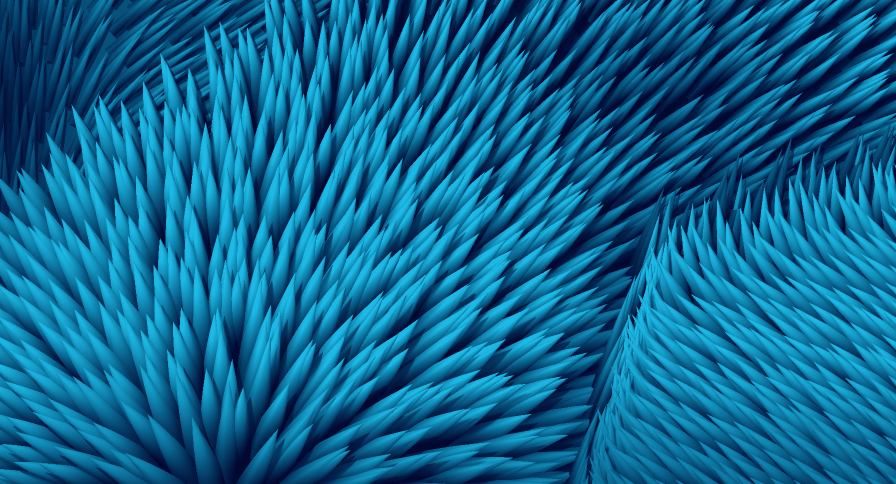
Write a Shadertoy shader that draws this background.

```glsl
// Mounds of overlapping glossy blue spikes, split by dark valleys.

const float CELL = 0.04;
const vec2 LIGHT = vec2(-0.6, 0.8);

vec2 hash22(vec2 p) {
    vec3 q = fract(p.xyx * vec3(0.1031, 0.1030, 0.0973));
    q += dot(q, q.yzx + 33.33);
    return fract((q.xx + q.yz) * q.zy);
}

// Positive inside the right mound
float rightMound(vec2 p) {
    return min(p.x - 1.18 - 0.27 * p.y, 0.43 + 0.31 * (p.x - 1.3) - p.y);
}

// Positive on the hazy slope at the upper left
float backSlope(vec2 p) {
    return p.y - 0.42 - 0.75 * p.x;
}

// Angle, length, half width and lift of a spike rooted at b
vec4 spikeField(vec2 b) {
    float inside = rightMound(b);
    if (inside > 0.0)
        return vec4(mix(1.25, 2.45, smoothstep(0.0, 0.28, inside)),
                    0.21, mix(0.017, 0.025, smoothstep(0.0, 0.2, inside)), 0.8);
    if (backSlope(b) > 0.0)
        return vec4(mix(1.5, 0.6, smoothstep(0.02, 0.3, b.x)), 0.16, 0.012, -1.0);
    vec2 r = b - vec2(0.47, -0.1);
    float far = smoothstep(0.4, 1.15, length(r));
    float lean = 0.4 * smoothstep(0.5, 1.0, b.y) * (1.0 - smoothstep(0.6, 1.0, b.x));
    return vec4(atan(r.y, r.x) + lean, mix(0.22, 0.17, far), mix(0.034, 0.019, far), 0.0);
}

// Position along the spike (0 root, 1 tip) and across it (-1 to 1)
vec2 spikeCoord(vec2 q, vec2 dir, float len, float halfWidth) {
    float t = dot(q, dir) / len;
    float taper = halfWidth * max((1.0 - t) * (1.0 + 0.7 * t), 0.001);
    return vec2(t, dot(q, vec2(-dir.y, dir.x)) / taper);
}

float spikeHeight(vec2 c, float lift) {
    bool hit = c.x > 0.0 && c.x < 1.0 && abs(c.y) < 1.0;
    return hit ? c.x + 0.25 * (1.0 - c.y * c.y) + lift : -9.0;
}

// Broad light and dark areas
float tone(vec2 p) {
    float d = rightMound(p);
    float valley = exp(-d * d / (d < 0.0 ? 0.018 : 0.001));
    vec2 hollow = (p - vec2(1.33, 0.78)) / vec2(0.3, 0.17);
    vec2 corner = (p - vec2(0.0, 0.75)) / vec2(0.12, 0.25);
    float k = 1.0 - (d < 0.0 ? 0.6 : 0.25) * valley;
    k *= 1.0 - 0.4 * exp(-dot(hollow, hollow));
    k *= 1.0 - 0.75 * exp(-dot(corner, corner));
    return k * mix(0.65, 1.05, smoothstep(-0.15, 0.25, p.y));
}

float brightness(vec2 p) {
    float top = -8.0, shadowTop = -8.0;
    float shade = tone(p) * mix(0.1, 0.42, smoothstep(0.0, 0.1, backSlope(p)));
    vec2 home = floor(p / CELL);
    for (int j = -6; j <= 1; j++)
    for (int i = -6; i <= 5; i++) {
        vec2 cell = home + vec2(i, j);
        vec2 rnd = hash22(cell);
        vec2 root = (cell + 0.15 + 0.7 * rnd) * CELL;
        vec4 f = spikeField(root);
        float angle = f.x + 0.16 * (rnd.y - 0.5);
        vec2 dir = vec2(cos(angle), sin(angle));
        float len = f.y * (0.8 + 0.3 * rnd.x);

        vec2 q = p - root;
        vec2 c = spikeCoord(q, dir, len, f.z);
        vec2 s = spikeCoord(q + LIGHT * f.z * 0.7, dir, len, f.z);
        shadowTop = max(shadowTop, spikeHeight(s, f.w));
        float h = spikeHeight(c, f.w);
        if (h > top) {
            top = h;
            float side = c.y * dot(vec2(-dir.y, dir.x), LIGHT);
            float ridge = (side - 0.35) / 0.25;
            float body = mix(0.1, 0.98, smoothstep(0.1, 0.88, c.x));
            body += 0.28 * side - 0.25 * c.y * c.y + 0.12 * exp(-ridge * ridge);
            shade = tone(root + dir * len * 0.3) * body;
            if (f.w < -0.5) shade = mix(shade, 0.45 * tone(p), 0.5);
        }
    }
    float shadow = smoothstep(0.08, 0.45, shadowTop - top);
    return clamp(shade * (1.0 - 0.55 * shadow), 0.0, 1.05);
}

void mainImage(out vec4 fragColor, in vec2 fragCoord) {
    // Four samples per pixel smooth the edges
    float s = 0.0;
    for (int k = 0; k < 4; k++) {
        vec2 offset = vec2(k & 1, k >> 1) * 0.5 - 0.25;
        s += 0.25 * brightness((fragCoord + offset) / iResolution.y);
    }
    // Navy to cyan ramp
    fragColor = vec4(0.008 + 0.095 * s * s, 0.03 + 0.66 * s, 0.19 + 0.67 * s, 1.0);
}
```
